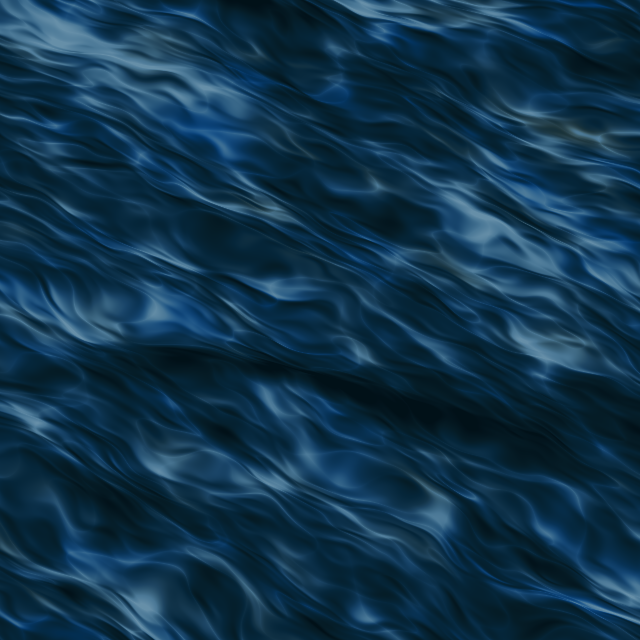
Reproduce this texture procedurally as a Shadertoy shader.

```glsl
// Dark wind-blown sea: slanting swells covered with fine, braided ripples.
// Stretched gradient noise is steepened on its lower side to form crests,
// then the summed light level is sent through a deep blue colour ramp.

#define SLANT 0.57            // ripple angle in radians, falling to the right
#define SWELL_SLANT 0.46      // angle of the broad waves
#define PERSPECTIVE 0.25      // how much waves shrink towards the top
#define SWELL_SCALE vec2(1.7, 5.2)
#define CREST_SCALE vec2(3.2, 10.0)
#define RIPPLE_SCALE vec2(8.0, 34.0)
#define FINE_SCALE vec2(17.0, 70.0)
#define SWELL_LIGHT 0.70
#define CREST_LIGHT 0.38
#define RIPPLE_LIGHT 0.46
#define FINE_LIGHT 0.38

// Integer hash giving a gradient with components from -1 to 1
vec2 hashGradient(vec2 cell) {
    uvec2 h = uvec2(ivec2(cell)) * 1664525u + 1013904223u;
    h.x += h.y * 1664525u;
    h.y += h.x * 1664525u;
    h ^= h >> 16u;
    h.x += h.y * 1664525u;
    h.y += h.x * 1664525u;
    h ^= h >> 16u;
    return vec2(h & 0xffffu) / 32767.5 - 1.0;
}

// Gradient noise scaled to a spread of about one
float noise(vec2 p) {
    vec2 cell = floor(p), f = p - cell;
    vec2 w = f * f * (3.0 - 2.0 * f);
    vec2 e = vec2(1.0, 0.0);
    float a = dot(hashGradient(cell), f);
    float b = dot(hashGradient(cell + e.xy), f - e.xy);
    float c = dot(hashGradient(cell + e.yx), f - e.yx);
    float d = dot(hashGradient(cell + e.xx), f - e.xx);
    return 5.8 * mix(mix(a, b, w.x), mix(c, d, w.x), w.y);
}

// Noise whose bright parts lean downwards, giving a sharp lower edge
float steepNoise(vec2 p, float lean) {
    return noise(p + vec2(0.0, lean * noise(p)));
}

// Thin bright threads along the zero lines of the noise
float threads(vec2 p) {
    return (exp(-2.0 * abs(noise(p))) - 0.36) / 0.27;
}

// Coordinates along and across a direction falling to the right
vec2 slanted(vec2 p, float angle) {
    float c = cos(angle), s = sin(angle);
    return vec2(c * p.x - s * p.y, s * p.x + c * p.y);
}

// Blend one ramp stop over the colours below it
vec3 rampStop(vec3 below, vec3 colour, float start, float end, float level) {
    return mix(below, colour, clamp((level - start) / (end - start), 0.0, 1.0));
}

vec3 seaColour(float level) {
    vec3 c = vec3(0.005, 0.065, 0.095);
    c = rampStop(c, vec3(0.02, 0.11, 0.15), -2.00, -1.10, level);
    c = rampStop(c, vec3(0.02, 0.15, 0.23), -1.10, -0.36, level);
    c = rampStop(c, vec3(0.05, 0.20, 0.31), -0.36, 0.23, level);
    c = rampStop(c, vec3(0.10, 0.27, 0.41), 0.23, 0.72, level);
    c = rampStop(c, vec3(0.18, 0.36, 0.49), 0.72, 1.17, level);
    c = rampStop(c, vec3(0.29, 0.47, 0.59), 1.17, 1.75, level);
    return rampStop(c, vec3(0.40, 0.56, 0.66), 1.75, 2.80, level);
}

void mainImage(out vec4 fragColor, in vec2 fragCoord) {
    vec2 uv = fragCoord / iResolution.y;
    vec2 p = vec2(uv.x, uv.y + PERSPECTIVE * uv.y * uv.y);

    // Broad swells with a gentle bend
    vec2 q = slanted(p, SWELL_SLANT);
    q.y += 0.022 * noise(p * 3.1 + 7.0);
    float swell = 0.75 * steepNoise(q * SWELL_SCALE + 3.7, 0.22)
                + 0.50 * steepNoise(q * SWELL_SCALE * 2.1 + 21.3, 0.22)
                + 0.40 * (uv.y - 0.5);

    // Ripples ride on the swells and braid into one another
    vec2 r = slanted(p, SLANT);
    r.y += 0.012 * noise(r * vec2(4.0, 9.0) + 31.0) + 0.008 * swell;
    r.y += 0.003 * noise(r * vec2(14.0, 30.0) + 5.0);
    float crest = threads(r * CREST_SCALE + 11.5);
    float ripple = 0.75 * steepNoise(r * RIPPLE_SCALE + 43.1, 0.20)
                 + 0.60 * threads(r * RIPPLE_SCALE * 0.8 + 67.9);
    float fine = steepNoise(r * FINE_SCALE + 91.7, 0.15);

    // Troughs stay smooth while lit slopes glitter
    float glitter = 0.68 + 0.48 * smoothstep(-1.0, 1.2, swell);
    float level = SWELL_LIGHT * swell + glitter *
        (CREST_LIGHT * crest + RIPPLE_LIGHT * ripple + FINE_LIGHT * fine);

    // Patches of purer blue on the middle tones
    vec3 colour = seaColour(level);
    float blue = noise(r * vec2(6.0, 18.0) + 53.0);
    float middle = smoothstep(-0.5, 0.5, level) * smoothstep(2.0, 0.9, level);
    colour += vec3(-0.018, 0.0, 0.028) * blue * middle;
    fragColor = vec4(clamp(colour, 0.0, 1.0), 1.0);
}
```
